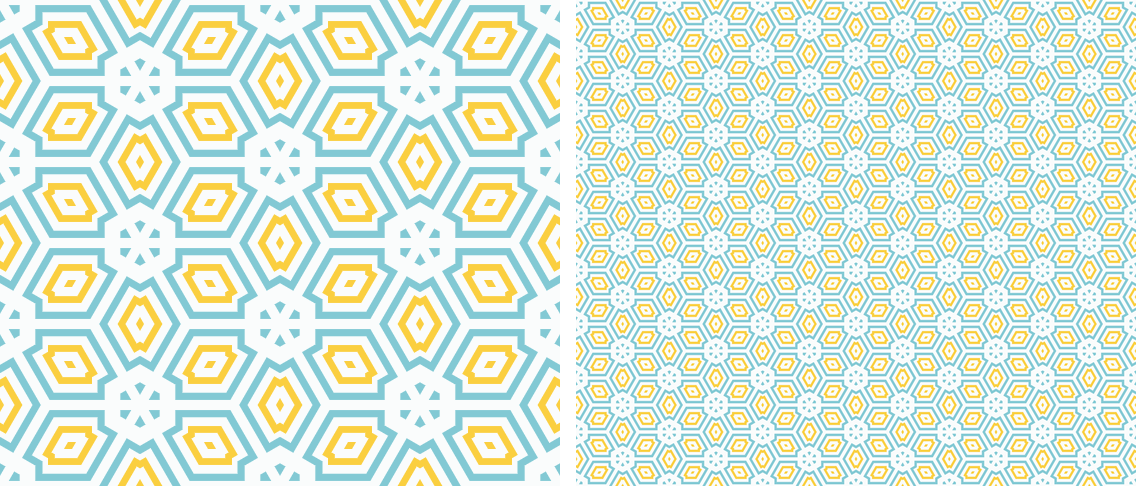
Left: one tile. Right: repeated 3 by 3.
A WebGL 2 fragment shader for this pattern:

```glsl
#version 300 es
precision highp float;

// Lengths are fractions of the distance between neighbouring stars.
#define REPEATS vec2(2.0, 3.0)
#define GAP_HALF 0.0313
#define HEX_INNER 0.1216
#define HEX_OUTER 0.2185
#define BLUE_WIDTH 0.0445
#define YELLOW_INSET 0.130
#define YELLOW_NOTCH 0.297
#define YELLOW_WIDTH 0.042
#define CORE_INSET 0.2284
#define WHITE vec3(0.98, 0.99, 0.99)
#define BLUE vec3(0.51, 0.79, 0.83)
#define YELLOW vec3(0.98, 0.81, 0.25)

uniform vec2 u_resolution;
out vec4 fragColor;

const float SIN60 = 0.866025;
const vec2 CELL = vec2(2.0 * SIN60, 1.0);

// Offset from the nearest star of the triangular lattice
vec2 fromNearestStar(vec2 p) {
  vec2 corner = mod(p + 0.5 * CELL, CELL) - 0.5 * CELL;
  vec2 centre = mod(p, CELL) - 0.5 * CELL;
  return dot(corner, corner) < dot(centre, centre) ? corner : centre;
}

// Fold all six sectors onto the one around the upward axis
vec2 foldSixfold(vec2 q) {
  const vec2 mirror = vec2(SIN60, -0.5);
  q = abs(q);
  q -= 2.0 * max(dot(q, mirror), 0.0) * mirror;
  return vec2(abs(q.x), q.y);
}

// Signed distance to a band lying just inside an outline
float insideBand(float depth, float width) {
  return abs(depth - 0.5 * width) - 0.5 * width;
}

float coverage(float signedDistance, float pixel) {
  return clamp(0.5 - signedDistance / pixel, 0.0, 1.0);
}

void main() {
  vec2 p = gl_FragCoord.xy / u_resolution * REPEATS * CELL;
  float pixel = REPEATS.y / u_resolution.y;
  vec2 q = foldSixfold(fromNearestStar(p));

  // Distances to the lozenge side and, as an apothem, to the star centre
  float side = dot(q, vec2(-SIN60, 0.5));
  float hexagon = dot(q, vec2(0.5, SIN60));

  // Notched lozenge frame and the six kites of the star
  float frame = insideBand(min(side - GAP_HALF, hexagon - HEX_OUTER), BLUE_WIDTH);
  float kites = max(GAP_HALF - side, hexagon - HEX_INNER);

  // Notched inner ring and its small core
  float ring = insideBand(min(side - YELLOW_INSET, hexagon - YELLOW_NOTCH), YELLOW_WIDTH);
  float core = CORE_INSET - side;

  vec3 color = mix(WHITE, BLUE, coverage(min(frame, kites), pixel));
  color = mix(color, YELLOW, coverage(min(ring, core), pixel));
  fragColor = vec4(color, 1.0);
}
```
